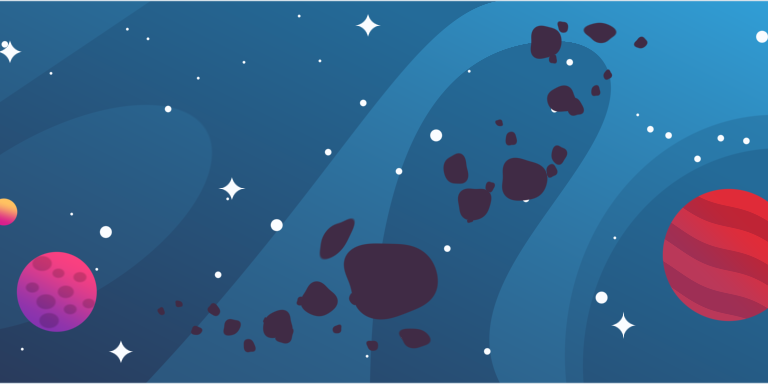
Write a Shadertoy shader that draws this background.

```glsl
// Flat space scene: sweeping blue nebula bands, stars, three planets and a rock belt.
// Each part is a signed distance painted over the last with a soft edge.
// Coordinates are in canvas heights: x runs right, y runs down from the top.

const vec3 ROCK_COLOR = vec3(0.25, 0.17, 0.27);
const vec3 STAR_COLOR = vec3(0.98, 0.99, 1.0);

float hash(float n) {
    return fract(sin(n * 12.9898) * 43758.5453);
}

float cover(float d, float soft) {
    return 1.0 - smoothstep(-soft, soft, d);
}

float ellipseDist(vec2 p, vec2 size) {
    return (length(p / size) - 1.0) * min(size.x, size.y);
}

// Four-pointed star with concave sides
float sparkleDist(vec2 p, float arm) {
    vec2 q = pow(abs(p) / arm, vec2(0.6));
    return (q.x + q.y - 1.0) * arm * 0.6;
}

// Rounded stone with a wobbling outline
float rockDist(vec2 p, vec2 center, vec2 size, float angle, float seed) {
    float c = cos(angle), s = sin(angle);
    vec2 q = mat2(c, -s, s, c) * (p - center) / size;
    float a = atan(q.y, q.x);
    float outline = 1.0 + 0.07 * sin(3.0 * a + seed) + 0.05 * sin(4.0 * a + seed * 2.3);
    return (length(q) - outline) * min(size.x, size.y);
}

// Tall lobe with a rounded tip and a bending tail
float lobeDist(vec2 p) {
    float w = p.y - 0.107;
    float h = max(w, 0.0);
    float root = sqrt(h);
    float left = 1.45 - 0.994 * root + 0.507 * h;
    float right = 1.45 + root * 0.691 + h * (-0.632 + h * (-1.767 + h * 1.648));
    return max(max(left - p.x, p.x - right), -w);
}

vec3 nebula(vec2 p, float soft) {
    float t = clamp(0.5 * (0.5 * p.x + 1.0 - p.y), 0.0, 1.0);
    vec3 dark = mix(vec3(0.16, 0.23, 0.36), vec3(0.14, 0.42, 0.60), min(t / 0.75, 1.0));
    vec3 light = mix(vec3(0.17, 0.33, 0.48), vec3(0.19, 0.62, 0.84), pow(t, 1.4));
    vec3 middle = mix(dark, light, 0.5);

    // Left corner and tilted oval
    vec3 color = mix(dark, middle, cover((p.y - 0.266 + 0.672 * p.x) * 0.83, soft));
    vec2 oval = p - vec2(0.143, 0.570);
    oval.y += 0.42 * oval.x;
    color = mix(color, middle, cover(ellipseDist(oval, vec2(0.409, 0.242)), soft));

    // Broad bright sweep and the dark lobe within it
    float sweepEdge = 1.328 - 0.6 * sqrt(p.y) - 0.06 * p.y - 0.29 * p.y * p.y;
    color = mix(color, light, cover((sweepEdge - p.x) * 0.8, soft));
    color = mix(color, dark, cover(lobeDist(p), soft));

    // Rings behind the large planet
    color = mix(color, middle, cover(ellipseDist(p - vec2(2.018, 0.924), vec2(0.547, 0.625)), soft));
    return mix(color, dark, cover(ellipseDist(p - vec2(2.031, 0.951), vec2(0.513, 0.565)), soft));
}

float stars(vec2 p, float soft) {
    float mask = 0.0;
    for (float i = 0.0; i < 38.0; i++) {
        vec2 center = vec2((i + hash(i + 1.0)) / 19.0, 0.04 + 0.92 * hash(i + 51.0));
        float radius = mod(i, 8.0) == 5.0 ? 0.0155 : mix(0.0035, 0.0085, step(0.5, hash(i + 91.0)));
        mask = max(mask, cover(length(p - center) - radius, soft));
    }
    for (float i = 0.0; i < 5.0; i++) {
        float bend = i * (i - 1.0) * (i - 2.0) * (0.0109 + 0.0075 * (i - 3.0));
        vec2 center = vec2(0.026 + 0.289 * i + bend, mod(0.135 + 0.781 * i, 1.206));
        mask = max(mask, cover(sparkleDist(p - center, 0.033), soft));
    }
    return mask;
}

float rocks(vec2 p) {
    // Main stones of the lower and upper belt
    float d = rockDist(p, vec2(1.016, 0.727), vec2(0.122, 0.100), 0.1, 2.6);
    d = min(d, rockDist(p, vec2(0.875, 0.622), vec2(0.062, 0.029), -0.9, 0.5));
    d = min(d, rockDist(p, vec2(0.830, 0.781), vec2(0.046, 0.043), 0.3, 1.4));
    d = min(d, rockDist(p, vec2(0.724, 0.846), vec2(0.040, 0.036), -0.6, 4.0));
    d = min(d, rockDist(p, vec2(1.080, 0.880), vec2(0.040, 0.025), 0.2, 3.0));
    d = min(d, rockDist(p, vec2(1.363, 0.468), vec2(0.061, 0.056), 0.2, 2.2));
    d = min(d, rockDist(p, vec2(1.235, 0.530), vec2(0.045, 0.042), -0.6, 1.0));
    d = min(d, rockDist(p, vec2(1.188, 0.441), vec2(0.032, 0.040), -0.1, 5.0));
    d = min(d, rockDist(p, vec2(1.420, 0.110), vec2(0.041, 0.044), 0.4, 2.7));
    d = min(d, rockDist(p, vec2(1.464, 0.259), vec2(0.039, 0.034), 0.2, 0.2));
    d = min(d, rockDist(p, vec2(1.563, 0.084), vec2(0.040, 0.025), 0.1, 3.5));
    // Rubble between them
    for (float i = 0.0; i < 13.0; i++) {
        float t = i / 12.0, h = hash(i + 7.0), k = hash(i + 33.0);
        vec2 size = mix(0.009, 0.024, k * k) * vec2(1.1, 0.9);
        vec2 upper = vec2(mix(1.28, 1.56, t) + 0.28 * (h - 0.5), mix(0.57, 0.07, t));
        vec2 lower = vec2(mix(0.42, 0.97, t), 0.83 + 0.16 * (k - h));
        d = min(d, rockDist(p, upper, size, h * 6.0, i));
        d = min(d, rockDist(p, lower, size, k * 6.0, i + 2.0));
    }
    return d;
}

vec3 stripedSurface(vec2 q) {
    vec3 color = mix(vec3(0.73, 0.22, 0.35), vec3(0.88, 0.17, 0.22), smoothstep(-0.8, 0.8, q.x - q.y));
    float wave = sin(9.5 * (q.y - 0.45 * q.x + 0.06 * sin(4.0 * q.x)) + 0.8);
    return color * mix(vec3(1.0), vec3(0.85, 0.84, 0.95), smoothstep(0.0, 0.15, wave));
}

vec3 crateredSurface(vec2 q) {
    vec3 color = mix(vec3(0.52, 0.20, 0.69), vec3(0.98, 0.25, 0.50), smoothstep(-1.2, 1.1, 0.5 * q.x - q.y));
    float craters = 0.0;
    for (float i = 0.0; i < 9.0; i++) {
        vec2 center = 0.29 * sqrt(i + 0.6) * vec2(cos(2.4 * i), sin(2.4 * i));
        craters = max(craters, cover(ellipseDist(q - center, mix(0.1, 0.25, hash(i + 4.0)) * vec2(1.1, 0.85)), 0.03));
    }
    return color * (1.0 - 0.17 * craters);
}

void mainImage(out vec4 fragColor, in vec2 fragCoord) {
    vec2 p = vec2(fragCoord.x, iResolution.y - fragCoord.y) / iResolution.y;
    float soft = 0.8 / iResolution.y;
    vec3 color = mix(nebula(p, soft), STAR_COLOR, stars(p, soft));

    // Planets
    vec2 red = (p - vec2(1.898, 0.664)) / 0.172;
    vec2 pink = (p - vec2(0.148, 0.760)) / 0.104;
    vec2 gold = (p - vec2(0.010, 0.552)) / 0.035;
    vec3 goldColor = mix(vec3(1.0, 0.76, 0.38), vec3(0.85, 0.12, 0.55), smoothstep(-0.8, 0.9, gold.y - 0.3 * gold.x));
    color = mix(color, stripedSurface(red), cover((length(red) - 1.0) * 0.172, soft));
    color = mix(color, crateredSurface(pink), cover((length(pink) - 1.0) * 0.104, soft));
    color = mix(color, goldColor, cover((length(gold) - 1.0) * 0.035, soft));

    // Rock belt and thin pale rims
    color = mix(color, ROCK_COLOR, cover(rocks(p), soft));
    color = mix(color, vec3(0.85, 0.89, 0.92), cover(min(p.y, 1.0 - p.y) - 0.003, soft));
    fragColor = vec4(color, 1.0);
}
```
